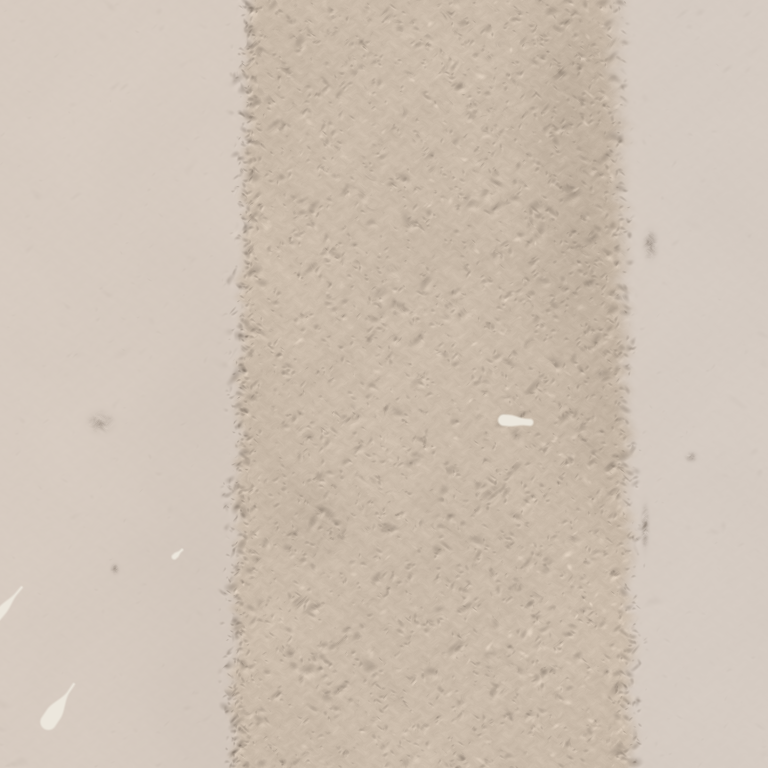
Write a three.js fragment shader that draws this texture.

```glsl
// A worn, pitted beige band running down smooth pale plaster.
// Cellular flecks in three sizes give the pits and ragged edges, layered
// sines give the blotches and grain, and tapered capsules the paint chips.
#define PLASTER vec3(0.842, 0.796, 0.755)
#define BAND vec3(0.790, 0.730, 0.664)
#define PIT vec3(0.47, 0.42, 0.375)
#define CHIP vec3(0.925, 0.905, 0.865)
#define FLECK_SCALE 42.0
#define PIT_DEPTH 0.72
#define RIM_LIGHT 0.10
#define GRAIN 0.026
#define STRAY 0.012

varying vec2 vUv;

vec2 hash2(vec2 p) {
  vec2 q = vec2(dot(p, vec2(127.1, 311.7)), dot(p, vec2(269.5, 183.3)));
  return fract(sin(q) * 43758.55);
}

// Layered, turned sines, roughly -1 to 1
float blotches(vec2 p) {
  float sum = 0.0, weight = 0.5;
  for (int i = 0; i < 4; i++) {
    p += 0.7 * sin(p.yx * 1.3 + float(i) * 2.1);
    sum += weight * sin(p.x) * cos(p.y);
    p = mat2(1.36, 1.14, -1.14, 1.36) * p + 3.7;
    weight *= 0.6;
  }
  return sum;
}

// Leaning soft specks, one at most per cell; amount is the share of cells used
float flecks(vec2 p, float scale, float amount) {
  p = p * scale + 0.16 * sin(p.yx * scale * 3.1 + 1.0);
  vec2 cell = floor(p);
  float cover = 0.0;
  for (int j = -1; j <= 1; j++) {
    for (int i = -1; i <= 1; i++) {
      vec2 id = cell + vec2(float(i), float(j));
      vec2 rnd = hash2(id + 37.0);
      float angle = 0.35 + (rnd.y - 0.5) * 2.0;
      vec2 d = p - id - hash2(id);
      d = vec2(d.x * cos(angle) + d.y * sin(angle), d.y * cos(angle) - d.x * sin(angle));
      float radius = mix(0.35, 0.72, fract(rnd.y * 17.3));
      float keep = smoothstep(0.0, 0.2, amount - rnd.x + 0.05);
      float oval = 1.0 - smoothstep(0.0, radius, length(d * vec2(1.0, 1.8)));
      cover = max(cover, keep * oval);
    }
  }
  return cover;
}

// Capsule from a to b whose radius narrows from ra to rb
float chip(vec2 p, vec2 a, vec2 b, float ra, float rb) {
  vec2 ab = b - a;
  float h = clamp(dot(p - a, ab) / dot(ab, ab), 0.0, 1.0);
  float d = length(p - a - ab * h) - mix(ra, rb, smoothstep(0.2, 0.8, h));
  return 1.0 - smoothstep(-0.002, 0.002, d);
}

// Soft upright oval smudge
float smudge(vec2 p, vec2 centre, vec2 size) {
  vec2 d = (p - centre) / size;
  return exp(-dot(d, d));
}

void main() {
  vec2 p = vUv;

  // Band mask with wavering edges
  float waver = 0.003 * sin(p.y * 47.0) + 0.003 * sin(p.y * 173.0 + 2.0 * sin(p.y * 61.0));
  float fromLeft = p.x - (0.299 + 0.022 * p.y) - waver;
  float fromRight = (0.821 - 0.022 * p.y * p.y) - p.x + waver;
  float softRight = 0.013 + 0.012 * p.y * p.y;
  float band = smoothstep(-0.008, 0.013, fromLeft)
             * smoothstep(-softRight, softRight, fromRight);

  // Ground colours, broad tone and grain
  float broad = blotches(p * 14.0);
  float clumps = blotches(p * 85.0 + 8.0);
  float grain = blotches(p * vec2(230.0, 290.0) + 3.0);
  vec3 col = PLASTER + 0.006 * broad + 0.005 * grain;
  col += vec3(-0.006, 0.0, 0.006) * smoothstep(0.7, 0.9, p.x);
  col -= 0.018 * smudge(p, vec2(0.28, 0.2), vec2(0.11, 0.5));
  float shade = smudge(p, vec2(0.755, 0.69), vec2(0.065, 0.16))
              + 0.7 * smudge(p, vec2(0.74, 0.91), vec2(0.06, 0.09))
              + 0.6 * smudge(p, vec2(0.40, 0.32), vec2(0.06, 0.05))
              + 0.5 * smudge(p, vec2(0.79, 0.48), vec2(0.04, 0.14));
  vec3 worn = BAND + 0.014 * broad + 0.014 * clumps + GRAIN * grain - 0.042 * shade;
  col = mix(col, worn, band);

  // Pits crowd along both edges and in the clumps
  float rim = 0.75 * exp(-pow((fromLeft - 0.004) / 0.013, 2.0))
            + 0.50 * exp(-pow((fromRight - 0.001) / 0.014, 2.0)) * (1.0 - 0.5 * p.y);
  float amount = STRAY + band * (0.20 - 0.42 * clumps + 0.12 * shade) + rim;
  float pits = 0.0, lights = 0.0, scale = FLECK_SCALE, weight = 0.42;
  for (int i = 0; i < 3; i++) {
    vec2 shift = vec2(0.16, -0.34) / scale;
    pits += weight * flecks(p, scale, amount);
    lights += weight * flecks(p - shift, scale, amount);
    scale *= 1.65;
    weight *= 0.95;
  }
  col = mix(col, PIT, PIT_DEPTH * min(pits, 1.0) * (0.85 + 0.3 * rim));
  col += RIM_LIGHT * max(lights - pits, 0.0) * max(band, 0.3);
  col += 0.085 * band * flecks(p + 5.0, 72.0, 0.08 + 0.08 * smoothstep(0.5, 0.75, p.x));

  // Larger stains on the plaster
  float ragged = 0.8 + 0.9 * grain;
  float stain = 0.5 * smudge(p, vec2(0.131, 0.450), vec2(0.013, 0.011))
              + 0.9 * smudge(p, vec2(0.150, 0.259), vec2(0.004, 0.005))
              + 0.7 * smudge(p, vec2(0.847, 0.681), vec2(0.007, 0.014))
              + 0.7 * smudge(p, vec2(0.840, 0.314), vec2(0.004, 0.022))
              + 0.6 * smudge(p, vec2(0.900, 0.405), vec2(0.006, 0.005));
  col = mix(col, PIT, 0.65 * clamp(stain * ragged, 0.0, 1.0));

  // Pale paint chips
  float chips = chip(p, vec2(0.656, 0.453), vec2(0.690, 0.450), 0.0075, 0.0045);
  chips = max(chips, chip(p, vec2(0.063, 0.060), vec2(0.096, 0.109), 0.0105, 0.0015));
  chips = max(chips, chip(p, vec2(-0.004, 0.197), vec2(0.028, 0.235), 0.006, 0.0015));
  chips = max(chips, chip(p, vec2(0.227, 0.275), vec2(0.237, 0.284), 0.0035, 0.0015));
  col = mix(col, CHIP, chips);

  gl_FragColor = vec4(col, 1.0);
}
```
